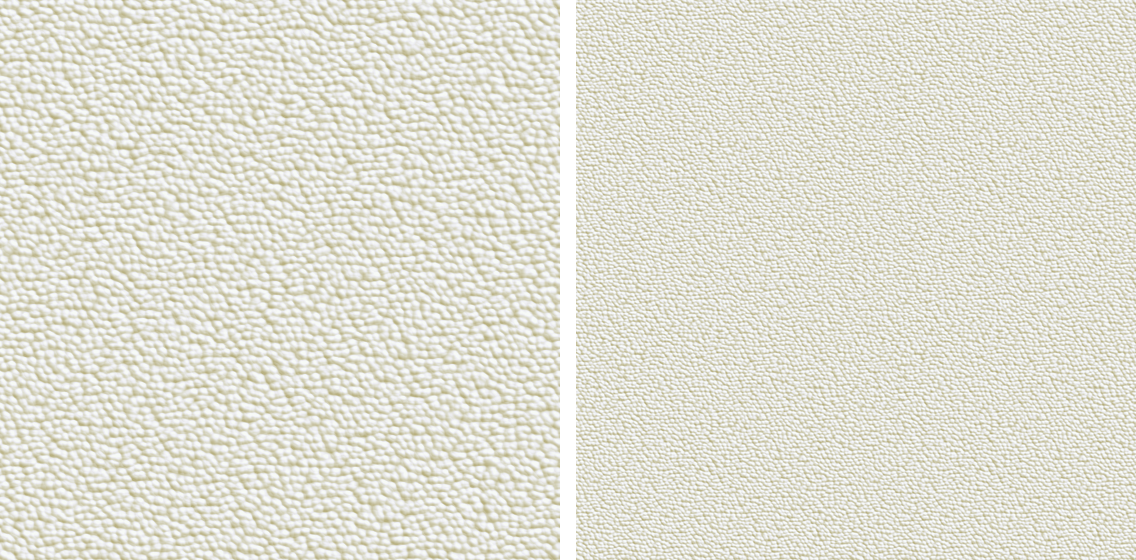
Left, the tile; right, the same tile 2 across and 2 down.
This texture is drawn by a WebGL 2 fragment shader. Its source:

```glsl
#version 300 es
precision highp float;
precision highp int;
// Draws a seamless off-white pebbled plaster with small, softly lit bumps and tan creases.

uniform vec2 u_resolution;
out vec4 fragColor;

const float TAU = 6.2831853;
const vec2 LIGHT_DIRECTION = vec2(0.55, 0.83);

// Tones from the deepest crease to the lit crown
const vec3 TONES[6] = vec3[6](
    vec3(0.72, 0.69, 0.50),
    vec3(0.78, 0.76, 0.63),
    vec3(0.83, 0.82, 0.73),
    vec3(0.88, 0.88, 0.84),
    vec3(0.93, 0.93, 0.95),
    vec3(0.97, 0.98, 0.97));

// Three random values in 0..1 for an integer cell
vec3 hash3(ivec2 cell, int seed) {
    uvec3 v = uvec3(cell, seed) * 1664525u + 1013904223u;
    v.x += v.y * v.z; v.y += v.z * v.x; v.z += v.x * v.y;
    v ^= v >> 16u;
    v.x += v.y * v.z; v.y += v.z * v.x; v.z += v.x * v.y;
    return vec3(v & 65535u) / 65535.0;
}

// Gentle distortion from layered sines with whole periods
vec2 warp(vec2 uv) {
    vec2 broad = sin(TAU * (vec2(3.0, 5.0) * uv.yx + vec2(2.0, -4.0) * uv));
    vec2 fine = sin(TAU * (vec2(13.0, 11.0) * uv.yx + vec2(7.0, 9.0) * uv + 0.3));
    return uv + 0.003 * broad + 0.001 * fine;
}

// Smooth wrapped cellular noise on staggered rows (an even row count tiles).
// xy: offset from the blended bump centre, z: blended squared distance
vec3 bumps(vec2 uv, ivec2 repeats, float jitter, float sharpness, int seed) {
    vec2 p = uv * vec2(repeats);
    ivec2 base = ivec2(floor(p));
    vec2 offsetSum = vec2(0.0);
    float weightSum = 0.0;
    for (int y = -2; y <= 2; y++) {
        for (int x = -2; x <= 2; x++) {
            ivec2 cell = base + ivec2(x, y);
            ivec2 wrapped = (cell + 2 * repeats) % repeats;
            vec3 random = hash3(wrapped, seed);
            float stagger = 0.5 * float(wrapped.y % 2);
            vec2 centre = vec2(cell) + vec2(0.25 + stagger, 0.5) + jitter * (random.xy - 0.5);
            vec2 offset = p - centre;
            float sizeBias = 0.08 * (random.z - 0.5);
            float weight = exp(-sharpness * (dot(offset, offset) - sizeBias));
            offsetSum += offset * weight;
            weightSum += weight;
        }
    }
    return vec3(offsetSum / weightSum, -log(weightSum) / sharpness);
}

// Slope of a rounded dome that flattens out towards its foot
vec2 domeSlope(vec3 bump) {
    return bump.xy * exp(-2.5 * max(bump.z, 0.0));
}

vec3 toneRamp(float tone) {
    float position = clamp(tone, 0.0, 1.0) * 5.0;
    int index = min(int(position), 4);
    return mix(TONES[index], TONES[index + 1], position - float(index));
}

void main() {
    vec2 uv = gl_FragCoord.xy / u_resolution;
    vec2 surface = warp(uv);

    // Large bumps carry the shape, smaller ones roughen it
    vec3 pebbles = bumps(surface, ivec2(60, 72), 0.55, 9.5, 1);
    vec3 grit = bumps(surface, ivec2(97, 114), 0.8, 9.0, 2);

    // Slanted light on the slopes, with shade gathered in the creases
    float lit = dot(domeSlope(pebbles) + 0.32 * domeSlope(grit), LIGHT_DIRECTION);
    float crease = pebbles.z - 0.1;
    fragColor = vec4(toneRamp(0.66 + 1.65 * lit - 0.8 * crease), 1.0);
}
```
